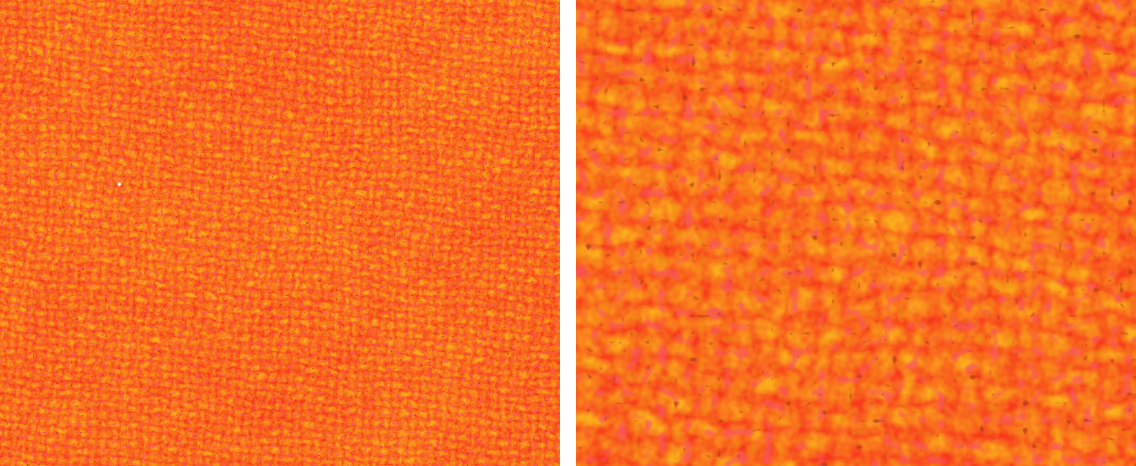
Left: the whole. Right: its middle third, enlarged.
Reproduce this texture procedurally as a Shadertoy shader.

```glsl
const float PI = 3.14159;

vec2 hashGradient(vec2 cell) {
    vec3 h = fract(cell.xyx * vec3(0.1031, 0.1030, 0.0973));
    h += dot(h, h.yzx + 33.33);
    float angle = 2.0 * PI * fract((h.x + h.y) * h.z);
    return vec2(cos(angle), sin(angle));
}

// Gradient noise, roughly -0.7 to 0.7
float gradientNoise(vec2 p) {
    vec2 i = floor(p), f = fract(p);
    vec2 u = f * f * f * (f * (f * 6.0 - 15.0) + 10.0);
    float a = dot(hashGradient(i), f);
    float b = dot(hashGradient(i + vec2(1, 0)), f - vec2(1, 0));
    float c = dot(hashGradient(i + vec2(0, 1)), f - vec2(0, 1));
    float d = dot(hashGradient(i + vec2(1, 1)), f - vec2(1, 1));
    return mix(mix(a, b, u.x), mix(c, d, u.x), u.y);
}

// Plain weave: each thread rises over one crossing and dips under the next
float weaveHeight(vec2 p) {
    vec2 cell = floor(p);
    vec2 profile = cos(PI * (fract(p) - 0.5));
    float weftLift = sin(PI * (p.x + cell.y));
    float warpLift = -sin(PI * (p.y + cell.x));
    float weft = profile.y * (0.6 + 0.4 * weftLift);
    float warp = profile.x * (0.46 + 0.32 * warpLift);
    weft *= 1.0 + 0.7 * gradientNoise(p * vec2(0.55, 0.95) + 40.0);
    warp *= 1.0 + 0.7 * gradientNoise(p * vec2(0.95, 0.55) + 90.0);
    return max(weft, warp);
}

void mainImage(out vec4 fragColor, in vec2 fragCoord) {
    vec2 uv = fragCoord / iResolution.y;

    // Tilted cloth with uneven threads
    vec2 cloth = vec2(uv.x - 0.06 * uv.y, uv.y + 0.09 * uv.x);
    vec2 threads = cloth * vec2(48.0, 51.0);
    threads += 0.8 * vec2(gradientNoise(uv * 5.0), gradientNoise(uv * 5.0 + 17.0));
    threads += 0.45 * vec2(gradientNoise(uv * 36.0 + 5.0), gradientNoise(uv * 36.0 + 71.0));

    // Thread relief, fibre grain and broad shading
    float tone = 0.5 + 1.0 * (weaveHeight(threads) - 0.52);
    tone += 0.5 * gradientNoise(uv * 120.0) + 0.4 * gradientNoise(uv * 210.0 + 9.0);
    tone += 0.17 * gradientNoise(uv * 3.0 + 30.0) + 0.2 * gradientNoise(uv * 13.0 + 60.0);
    vec3 color = mix(vec3(0.97, 0.27, 0.11), vec3(0.98, 0.58, 0.11), clamp(tone, -0.15, 1.3));

    // Pink and ochre dye flecks
    float dye = gradientNoise(uv * 105.0 + 51.0);
    color = mix(color, vec3(0.98, 0.33, 0.38), 0.7 * smoothstep(0.1, 0.5, dye));
    color = mix(color, vec3(0.92, 0.57, 0.06), 0.5 * smoothstep(0.22, 0.55, -dye));

    // Dark pinholes between fibres
    float pinhole = smoothstep(0.36, 0.6, gradientNoise(uv * 160.0 + 77.0));
    color = mix(color, vec3(0.68, 0.22, 0.08), 0.65 * pinhole);

    // One pale speck of lint
    float lint = 1.0 - smoothstep(0.0025, 0.005, length(uv - vec2(0.256, 0.605)));
    color = mix(color, vec3(1.0, 0.95, 0.88), lint);

    fragColor = vec4(clamp(color, 0.0, 1.0), 1.0);
}
```
